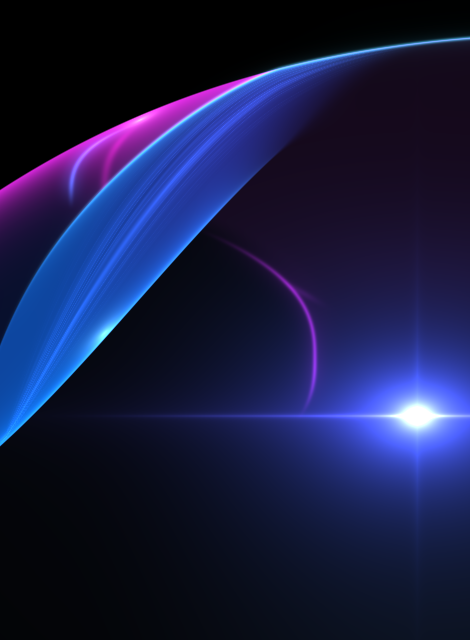
A Shadertoy shader for this background:

```glsl
// Draws a glowing blue and magenta ribbon arching over a dark horizon with a star flare.
#define STAR vec2(0.652, 0.350)
#define MAGENTA vec3(0.92, 0.10, 0.78)
#define CRIMSON vec3(0.58, 0.02, 0.38)
#define DEEP_BLUE vec3(0.05, 0.27, 0.62)
#define INDIGO vec3(0.15, 0.16, 0.52)
#define CYAN vec3(0.28, 0.66, 0.85)
#define FLARE_BLUE vec3(0.19, 0.25, 0.80)
#define STRAND_DENSITY 4.5
#define GLOW_RADIUS 0.115

// Gradient noise
vec2 hashGradient(vec2 cell) {
    vec2 h = vec2(dot(cell, vec2(127.1, 311.7)), dot(cell, vec2(269.5, 183.3)));
    return fract(sin(h) * 43758.5) * 2.0 - 1.0;
}

float gradientNoise(vec2 p) {
    vec2 i = floor(p), f = fract(p);
    vec2 u = f * f * (3.0 - 2.0 * f);
    vec2 e = vec2(0.0, 1.0);
    float a = dot(hashGradient(i), f);
    float b = dot(hashGradient(i + e.yx), f - e.yx);
    float c = dot(hashGradient(i + e.xy), f - e.xy);
    float d = dot(hashGradient(i + e.yy), f - e.yy);
    return mix(mix(a, b, u.x), mix(c, d, u.x), u.y);
}

// Heights of the three main edges
float outerEdge(float x) {
    return 0.703 + 0.603 * x - 0.381 * x * x + 0.15 * x * (x - 0.39) * (x - 0.734);
}

float ribbonTop(float x) {
    float gap = 0.165 * pow(max(1.0 - x / 0.44, 0.0), 1.5) + 0.078 * exp(-x / 0.06);
    return outerEdge(x) - gap;
}

float ribbonBottom(float x) {
    return 0.303 + x * (0.90 + 1.05 * x - 1.6 * x * x);
}

// Vertical offset turned into distance from a sloping curve
float slopeDistance(float offset, float rise) {
    float slope = rise / 0.002;
    return offset / sqrt(1.0 + slope * slope);
}

float gauss(float d, float width) {
    return exp(-d * d / (width * width));
}

vec3 starFlare(vec2 d) {
    vec2 a = abs(d);
    float r = length(d * vec2(0.75, 1.0));
    vec3 c = FLARE_BLUE * 1.15 * exp(-r / GLOW_RADIUS);
    c += vec3(0.13, 0.12, 0.40) * exp(-a.y / 0.05 - a.x / 0.30);
    c += vec3(0.28, 0.38, 0.75) * exp(-r / 0.035);
    c += vec3(1.5) * exp(-r / 0.012);
    c += vec3(0.06, 0.09, 0.25) * exp(-a.x / 0.006 - a.y / 0.12);
    float streak = exp(-a.y / 0.0025) * smoothstep(-0.60, -0.30, d.x);
    return c + streak * (vec3(0.24, 0.24, 0.72) * exp(-a.x / 0.30) + 0.7 * exp(-a.x / 0.04));
}

// Thin purple arc with a dim field to its right
vec3 purpleArc(vec2 p) {
    float dy = abs(p.y - 0.44);
    float slope = 30.2 * pow(dy, 1.6);
    float d = (p.x - 0.492 + 11.6 * pow(dy, 2.6)) / sqrt(1.0 + slope * slope);
    float fade = smoothstep(0.34, 0.43, p.y) * (1.0 - smoothstep(0.54, 0.65, p.y));
    float field = smoothstep(-0.012, 0.03, d) * smoothstep(0.38, 0.62, p.y);
    vec3 c = vec3(0.065, 0.015, 0.07) * field;
    c += vec3(0.34, 0.06, 0.40) * gauss(d, 0.0035) * fade;
    c += vec3(0.13, 0.02, 0.15) * exp(-abs(d) / 0.014) * fade;
    float spur = p.y - 0.555 + 0.55 * (p.x - 0.45);
    return c + vec3(0.10, 0.02, 0.12) * gauss(spur, 0.006) * gauss(p.x - 0.47, 0.025);
}

// Magenta sheet between the outer edge and the ribbon
vec3 magentaSheet(vec2 p, float depth) {
    float body = smoothstep(0.08, 0.20, p.x);
    float fall = exp(-max(depth, 0.0) / mix(0.038, 0.075, body));
    vec3 c = vec3(0.025, 0.06, 0.17) + mix(CRIMSON, MAGENTA, fall) * fall * 0.92;
    float h = max(p.y - 0.69, 0.0);
    float fold = p.x - 0.111 - 64.0 * h * h * h;
    float innerFold = p.x - 0.163 - 35.0 * h * h * h;
    float reach = smoothstep(0.67, 0.72, p.y) * (1.0 - smoothstep(0.77, 0.81, p.y));
    c += vec3(0.12, 0.25, 0.50) * reach * (gauss(fold, 0.004) + 0.4 * gauss(fold, 0.016));
    c += vec3(0.22, 0.02, 0.16) * reach * gauss(innerFold, 0.007);
    vec2 s = p - vec2(0.219, 0.8125);
    s.y -= 0.45 * s.x;
    c += vec3(0.5, 0.6, 0.4) * exp(-length(s * vec2(0.4, 1.6)) / 0.006);
    return c + vec3(0.20, 0.10, 0.18) * exp(-length(s * vec2(0.6, 1.0)) / 0.025);
}

vec3 blueRibbon(vec2 p, float t, float above, float below) {
    vec3 c = mix(DEEP_BLUE, INDIGO, smoothstep(0.03, 0.40, p.x));
    // Strands fan out from the lower left tip
    float q = log(max(-log(1.0 - t), 0.002) / (4.0 * max(p.x, 0.01)));
    float band = gauss(q, 0.65);
    float broad = gradientNoise(vec2(q * STRAND_DENSITY, p.x * 2.0));
    float fine = gradientNoise(vec2(q * STRAND_DENSITY * 2.0 + 7.0, p.x * 3.0));
    float lines = pow(1.0 - min(abs(fine), 1.0), 9.0);
    c += vec3(0.10, 0.18, 0.42) * band * (0.35 + 0.8 * broad + 0.4 * lines);
    // Lit lower rim, upper rim and hot spot
    float near = 1.0 - smoothstep(0.30, 0.47, p.x);
    c += vec3(0.02, 0.24, 0.42) * exp(-below / 0.022) * near;
    c += CYAN * 0.55 * exp(-below / 0.003) * near;
    c += vec3(0.06, 0.22, 0.28) * exp(-above / 0.014) * smoothstep(0.0, 0.2, p.x);
    vec2 s = p - vec2(0.163, 0.479);
    vec2 along = vec2(s.x + s.y, s.y - s.x) * 0.707;
    return c + vec3(0.5, 0.65, 0.5) * exp(-length(along * vec2(0.45, 1.3)) / 0.011);
}

void mainImage(out vec4 fragColor, in vec2 fragCoord) {
    vec2 p = fragCoord / iResolution.y;
    float px = 1.0 / iResolution.y, x = p.x, next = p.x + 0.002;
    float outer = outerEdge(x), top = ribbonTop(x), bottom = ribbonBottom(x);
    float depth = slopeDistance(outer - p.y, outerEdge(next) - outer);
    float above = slopeDistance(top - p.y, ribbonTop(next) - top);
    float below = slopeDistance(p.y - bottom, ribbonBottom(next) - bottom);

    // Dark ground, arc and flare
    vec3 col = vec3(0.012, 0.016, 0.022) + vec3(0.025, 0.045, 0.07) * smoothstep(0.1, 0.7, x) * (1.0 - smoothstep(0.3, 0.8, p.y));
    col += purpleArc(p) + starFlare(p - STAR);

    // Layers over the ground
    float soft = mix(px, 0.05, smoothstep(0.42, 0.60, x));
    float t = clamp((p.y - bottom) / max(top - bottom, 0.001), 0.0, 0.999);
    float ribbon = smoothstep(-soft, soft, below) * (1.0 - smoothstep(0.40, 0.70, x + 0.12 * (1.0 - t)));
    col = mix(col, blueRibbon(p, t, max(above, 0.0), max(below, 0.0)), ribbon);
    col = mix(magentaSheet(p, depth), col, smoothstep(-px, px, above));
    col *= smoothstep(-px, px, depth);

    // Bright crest and its faint halo
    float crest = smoothstep(-0.05, 0.32, x);
    col += CYAN * crest * (0.75 * gauss(above, 0.0028) + 0.16 * exp(-abs(above) / 0.008));
    col += vec3(0.0, 0.025, 0.03) * exp(-abs(depth) / 0.025) * smoothstep(0.4, 0.6, x);
    fragColor = vec4(clamp(col, 0.0, 1.0), 1.0);
}
```
